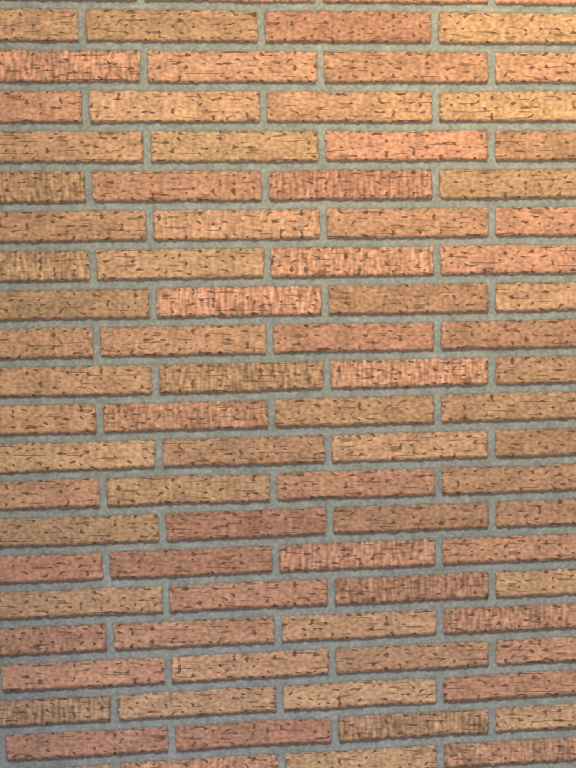
Give the GLSL for this texture, as a Shadertoy shader.

```glsl
// Wall of long peach bricks in third-bond with recessed grey mortar, seen slightly askew.

// Lengths are in canvas widths, y runs downward from the top edge.
const vec2  ROW_START  = vec2(0.0069, 0.0087);   // first bed joint: height, slope
const vec2  ROW_PITCH  = vec2(0.0720, -0.0034);  // course height: at left, change to right
const float ROW_SHRINK = 0.000292;               // courses get thinner downward
const vec2  COL_START  = vec2(0.1406, 0.00309);  // first head joint: position, drift per row
const vec2  COL_PITCH  = vec2(0.3168, -0.0013);  // brick length: at top, change per row
const float COL_SHRINK = 0.00486;                // bricks get shorter to the right
const float BOND       = 0.333;                  // shift of every other course
const vec2  HALF_JOINT = vec2(0.0068, 0.0082);
const float CORNER     = 0.003;
const float RAGGED     = 0.0042;
const float SHADOW_LEN = 0.0045;

const vec3 BRICK_TAN   = vec3(0.735, 0.580, 0.430);
const vec3 BRICK_ROSE  = vec3(0.730, 0.525, 0.415);
const vec3 MORTAR      = vec3(0.575, 0.570, 0.520);
const vec3 SHADOW      = vec3(0.360, 0.325, 0.305);
const vec3 PORE        = vec3(0.370, 0.275, 0.215);
const vec3 LAMP        = vec3(1.290, 1.240, 1.130);
const vec3 DUSK        = vec3(0.920, 0.945, 1.030);

float hash(vec2 p) {
    vec3 q = fract(p.xyx * vec3(0.1031, 0.1030, 0.0973));
    q += dot(q, q.yzx + 33.33);
    return fract((q.x + q.y) * q.z);
}

vec2 gradient(vec2 cell) {
    float angle = 6.2832 * hash(cell);
    return vec2(cos(angle), sin(angle));
}

// Gradient noise, roughly -0.7 to 0.7
float noise(vec2 p) {
    vec2 i = floor(p), f = p - i;
    vec2 w = f * f * f * (f * (f * 6.0 - 15.0) + 10.0);
    vec2 e = vec2(1.0, 0.0);
    float a = dot(gradient(i), f);
    float b = dot(gradient(i + e), f - e);
    float c = dot(gradient(i + e.yx), f - e.yx);
    float d = dot(gradient(i + 1.0), f - 1.0);
    return mix(mix(a, b, w.x), mix(c, d, w.x), w.y);
}

float roundBox(vec2 p, vec2 halfSize) {
    vec2 q = abs(p) - halfSize + CORNER;
    return length(max(q, 0.0)) + min(max(q.x, q.y), 0.0) - CORNER;
}

// Solves distance = pitch * n - shrink * n * n for the joint count n
float jointCount(float dist, float pitch, float shrink) {
    return (pitch - sqrt(max(pitch * pitch - 4.0 * shrink * dist, 0.0))) / (2.0 * shrink);
}

vec3 brickColour(vec2 p, vec2 id, float edge) {
    float tone = hash(id + 11.0), hue = hash(id + 47.0);
    float coarse = smoothstep(0.68, 0.9, hash(id + 83.0));
    vec2 s = p + id * 3.17;
    vec3 col = mix(BRICK_TAN, BRICK_ROSE, hue) * mix(0.92, 1.06, tone);

    // Mottling, grain and brushed vertical streaks
    float grain = 0.14 * noise(s * vec2(24.0, 38.0)) + 0.24 * noise(s * vec2(120.0, 165.0));
    grain += mix(0.06, 0.32, coarse) * noise(s * vec2(170.0, 42.0));
    col *= 1.0 + grain;

    // Pits, drag cracks and chipped rims
    float pits = smoothstep(0.24, 0.46, noise(s * vec2(85.0, 130.0) + 9.0));
    float cracks = smoothstep(0.27, 0.45, noise(s * vec2(24.0, 190.0) + 31.0));
    float rim = smoothstep(-0.006, 0.0, edge) * smoothstep(-0.05, 0.3, noise(s * vec2(110.0, 90.0)));
    return mix(col, PORE, clamp(0.7 * pits + 0.45 * cracks + 0.5 * rim, 0.0, 0.85));
}

void mainImage(out vec4 fragColor, in vec2 fragCoord) {
    float pixel = 1.0 / iResolution.x;
    vec2 uv = fragCoord / iResolution.xy;
    vec2 p = vec2(fragCoord.x, iResolution.y - fragCoord.y) * pixel;
    vec2 bent = p + 0.0022 * vec2(noise(p * 9.0), noise(p * 8.0 + 40.0));

    // Course and brick coordinates under the skewed view
    float rowPitch = ROW_PITCH.x + ROW_PITCH.y * bent.x;
    float row = jointCount(bent.y - ROW_START.x - ROW_START.y * bent.x, rowPitch, ROW_SHRINK);
    float colPitch = COL_PITCH.x + COL_PITCH.y * row;
    float col = jointCount(bent.x - COL_START.x - COL_START.y * row, colPitch, COL_SHRINK);
    vec2 grid = vec2(col - BOND * mod(floor(row), 2.0), row);
    vec2 id = floor(grid);

    // Brick outline in local canvas lengths
    vec2 cell = vec2(colPitch - 2.0 * COL_SHRINK * col, rowPitch - 2.0 * ROW_SHRINK * row);
    vec2 local = (grid - id - 0.5) * cell;
    vec2 halfSize = 0.5 * cell - HALF_JOINT;
    float chips = RAGGED * (0.6 * noise(p * 75.0) + 0.5 * noise(p * 150.0 + 17.0));
    float edge = roundBox(local, halfSize) + chips;
    float shadowEdge = roundBox(local - vec2(0.0, SHADOW_LEN), halfSize) + chips;

    // Sandy mortar, shaded beneath each brick and in the corners
    vec3 mortar = MORTAR * (1.0 + 0.12 * noise(p * 35.0) + 0.16 * noise(p * 140.0));
    float shade = 0.85 * (1.0 - smoothstep(-0.003, 0.002, shadowEdge));
    shade += 0.3 * (1.0 - smoothstep(0.0, 0.004, edge));
    mortar = mix(mortar, SHADOW, min(shade, 0.9));

    vec3 brick = brickColour(p, id, edge);
    brick *= 1.0 - 0.28 * smoothstep(halfSize.y - 0.006, halfSize.y, local.y);
    vec3 colour = mix(brick, mortar, smoothstep(-pixel, pixel, edge));

    // Warm lamp from the upper right, cool dim lower left
    float lamp = smoothstep(0.25, 1.05, uv.y) * mix(0.4, 1.0, smoothstep(0.0, 0.85, uv.x));
    float dusk = (1.0 - smoothstep(0.0, 0.55, uv.y)) * (1.0 - 0.55 * uv.x);
    colour *= mix(vec3(1.0), LAMP, lamp) * mix(vec3(1.0), DUSK, dusk);
    colour *= mix(0.92, 1.0, smoothstep(0.0, 0.25, uv.x));
    fragColor = vec4(clamp(colour, 0.0, 1.0), 1.0);
}
```
